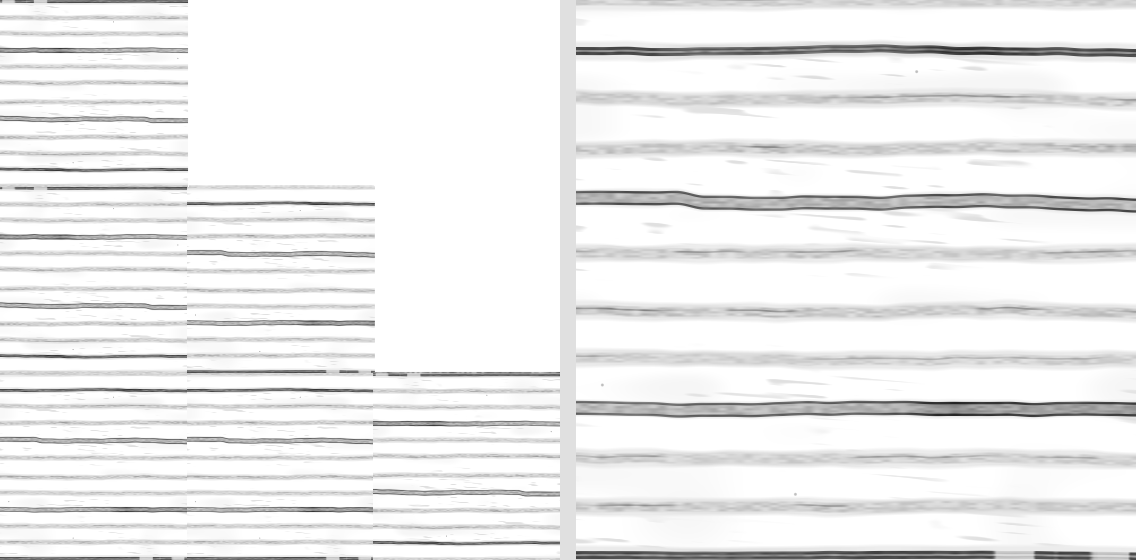
Left, the full canvas; right, a detail of the centre.
This texture is drawn by a WebGL 2 fragment shader. Its source:

```glsl
#version 300 es
precision highp float;

uniform vec2 u_resolution;
out vec4 fragColor;

#define TILES 3.0
#define OVERHANG 0.0105
#define CORNER 0.012
#define PAPER 1.0
#define FRINGE 0.90
#define BAND 0.80
#define FILL 0.72
#define INK 0.27
#define WANDER 0.009
#define GRAIN 0.16

const int ROWS = 12;
const float ROW_Y[ROWS] = float[ROWS](0.008, 0.094, 0.179, 0.269, 0.358, 0.446,
                                      0.546, 0.641, 0.734, 0.822, 0.909, 0.998);

float hash(vec2 p) {
    vec3 q = fract(p.xyx * 0.1031);
    q += dot(q, q.yzx + 33.33);
    return fract((q.x + q.y) * q.z);
}

float noise(vec2 p) {
    vec2 i = floor(p), f = fract(p);
    f = f * f * (3.0 - 2.0 * f);
    return mix(mix(hash(i), hash(i + vec2(1, 0)), f.x),
               mix(hash(i + vec2(0, 1)), hash(i + vec2(1, 1)), f.x), f.y);
}

// Box-filtered coverage of a strip with the given half width
float strip(float d, float halfWidth, float soft) {
    return max(min(d + 0.5 * soft, halfWidth) - max(d - 0.5 * soft, -halfWidth), 0.0) / soft;
}

// Pale smudges, slanting scratches and sparse specks
float paperTone(vec2 t, float px) {
    float smudge = smoothstep(0.62, 0.95, noise(t * vec2(5.0, 13.0) + 4.0));
    float patches = smoothstep(0.55, 0.75, noise(t * vec2(4.0, 9.0) + 31.0));
    float scratch = smoothstep(0.76, 0.95, noise(vec2(t.x * 14.0, (t.y - t.x * 0.08) * 130.0)));
    vec2 id = floor(t * 14.0);
    vec2 centre = 0.2 + 0.6 * vec2(hash(id + 3.0), hash(id + 8.0));
    float speckDist = length(fract(t * 14.0) - centre) / 14.0;
    float speck = step(0.95, hash(id + 17.0)) * (1.0 - smoothstep(0.001, 0.003 + px * 0.5, speckDist));
    return PAPER - 0.035 * smudge - 0.12 * patches * scratch - 0.25 * speck;
}

// One worn horizontal line: pale band, double rule or dark rule
float drawRow(float tone, vec2 t, int i, float px) {
    float row = float(i);
    bool isDouble = i == 3 || i == 7;
    bool isDark = i == 0 || i == 10;
    float drift = WANDER * (noise(vec2(t.x * 4.0, row * 7.0)) - 0.5)
                + 0.003 * (noise(vec2(t.x * 22.0, row * 5.0)) - 0.5);
    if (i == 7) drift += 0.007 * (smoothstep(0.77, 0.82, t.x) - 0.4);
    if (i == 0 || i == 11) drift *= 0.3;
    float d = t.y - ROW_Y[i] - drift;
    if (abs(d) > 0.03) return tone;

    float grain = noise(vec2(t.x * 65.0, t.y * 260.0) + row * 11.0) - 0.5;
    float wear = noise(vec2(t.x * 9.0, row * 3.0 + 2.0));
    float fringe = strip(d, 0.0125 + 0.005 * wear, max(px, 0.006));
    tone = mix(tone, FRINGE + 0.06 * (wear - 0.5), fringe);

    if (!isDouble && !isDark) {
        float strength = mix(0.7, 1.1, hash(vec2(row, 5.0))) * mix(0.8, 1.1, wear);
        float core = strip(d, 0.0085, max(px, 0.004));
        float thread = strip(d - 0.003, 0.0015, px) * smoothstep(0.45, 0.8, wear);
        return mix(tone, BAND + GRAIN * grain - 0.2 * thread, core * strength);
    }

    // Dark rules blacken around one worn spot
    float spot = (t.x - 0.32) / 0.08;
    float burn = (i == 3 || i == 10) ? exp(-spot * spot) : 0.0;
    if (i == 3) burn = max(burn, 0.6 * (1.0 - smoothstep(0.28, 0.36, t.x)));
    float rimAt = isDouble ? 0.0105 : 0.0045;
    float rimHalf = isDouble ? 0.0021 : 0.0027;
    float fill = (isDouble ? FILL : FILL - 0.16) + GRAIN * grain - 0.15 * burn;
    float rim = strip(abs(d) - rimAt, rimHalf, px) * mix(0.65, 1.0, wear);
    float gaps = smoothstep(0.4, 0.6, noise(vec2(t.x * 42.0, 3.0)));
    float solid = i == 0 ? mix(0.2 + 0.8 * gaps, 1.0, smoothstep(0.25, 0.36, t.x)) : 1.0;
    tone = mix(tone, fill, solid * strip(d, rimAt, px));
    return mix(tone, INK + 0.5 * GRAIN * grain - 0.1 * burn, solid * min(rim + 0.25 * burn * rim, 1.0));
}

void main() {
    vec2 q = gl_FragCoord.xy / u_resolution;
    q = vec2(q.x, 1.0 - q.y) * TILES;
    float px = TILES / min(u_resolution.x, u_resolution.y);

    // Staircase of tiles, each spilling slightly right and upward
    vec2 cell = floor(q), f = fract(q);
    if (cell.x > cell.y && f.x < OVERHANG) cell.x -= 1.0;
    if (cell.x > cell.y && f.y > 0.5) cell.y += 1.0;
    vec2 local = q - cell;
    vec2 beyond = max(vec2(local.x - 1.0, -local.y) - OVERHANG + CORNER, 0.0);
    float coverage = 1.0 - smoothstep(-px, 0.0, length(beyond) - CORNER);
    coverage *= step(cell.x, cell.y);

    // Some tiles are turned by half a revolution
    bool turned = cell.x == 1.0 || cell.y - cell.x == 2.0;
    vec2 t = turned ? 1.0 - local : local;
    float tone = paperTone(t, px);
    for (int i = 0; i < ROWS; i++) tone = drawRow(tone, t, i, px);

    // Streaked strip along the exposed upper edge
    float streak = noise(vec2(t.x * 75.0, 6.0)) * 0.5 + noise(vec2(t.x * 12.0, 9.0)) * 0.5;
    float edgeTone = (turned ? 0.88 : 0.58) + (turned ? 0.14 : 0.5) * (streak - 0.5);
    tone = mix(tone, edgeTone, 1.0 - smoothstep(-0.5 * px, 0.5 * px, local.y));

    fragColor = vec4(vec3(mix(PAPER, clamp(tone, 0.0, 1.0), coverage)), 1.0);
}
```
